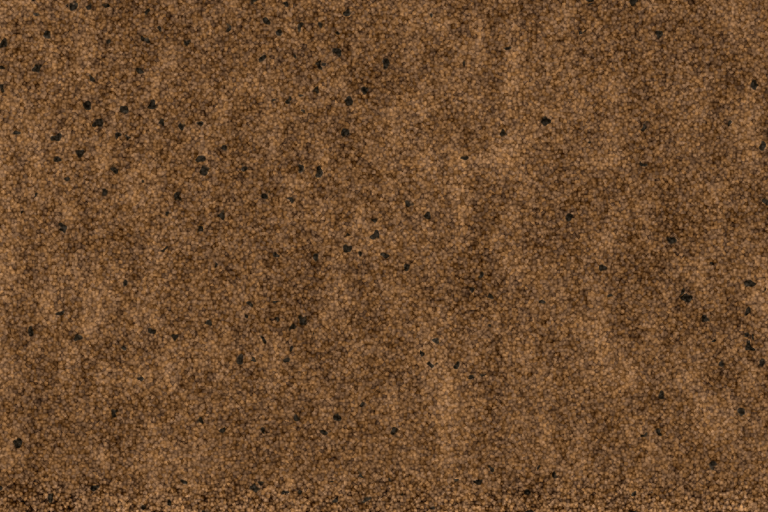
A Shadertoy shader for this texture:

```glsl
// Coarse brown soil: tiny cellular grains with dark gaps between them, faint
// upright bands and pale smudges, and clustered near-black pits.
// Grains and pits share one cellular function; 2x2 samples smooth the edges.

vec2 hash22(vec2 p) {
    vec3 q = fract(p.xyx * vec3(0.1031, 0.1030, 0.0973));
    q += dot(q, q.yzx + 33.33);
    return fract((q.xx + q.yz) * q.zy);
}

float valueNoise(vec2 p) {
    vec2 cell = floor(p), f = fract(p);
    f = f * f * (3.0 - 2.0 * f);
    float low = mix(hash22(cell).x, hash22(cell + vec2(1, 0)).x, f.x);
    float high = mix(hash22(cell + vec2(0, 1)).x, hash22(cell + vec2(1, 1)).x, f.x);
    return mix(low, high, f.y);
}

// x: distance to the nearest seed, yz: two random values of that seed
vec3 nearestSeed(vec2 p) {
    vec2 base = floor(p);
    vec3 nearest = vec3(9.0);
    for (int j = -1; j <= 1; j++) {
        for (int i = -1; i <= 1; i++) {
            vec2 cell = base + vec2(i, j);
            float d = distance(p, cell + hash22(cell));
            if (d < nearest.x) nearest = vec3(d, hash22(cell + 57.0));
        }
    }
    return nearest;
}

vec3 soil(vec2 p) {
    // Broad tone: upright bands, patches and pale smudges
    float bands = valueNoise(p * vec2(17.0, 2.5) + 11.0) - 0.5;
    float patches = valueNoise(p * 7.0 + 31.0) - 0.5;
    float smudges = valueNoise(p * vec2(30.0, 19.0) + 5.0);
    float tone = 0.17 * bands + 0.15 * patches + 0.36 * (smudges * smudges - 0.32);

    // Grains: random brightness, rounded tops and a finer grit
    vec3 grain = nearestSeed(p * 150.0 + 3.0);
    float grit = valueNoise(p * 290.0 + 71.0) - 0.5;
    float relief = 0.72 * (0.46 - grain.x) + 0.56 * (grain.y - 0.5) + 0.62 * grit;
    relief *= 1.0 + 0.45 * smoothstep(0.09, 0.0, p.y);
    tone += relief;

    vec3 color = vec3(0.42, 0.295, 0.183) + tone * vec3(0.34, 0.27, 0.20);
    color += (grain.z - 0.5) * vec3(0.03, 0.0, -0.045);

    // Pits: ragged spots, commoner in some regions and along the lower edge
    vec2 ragged = vec2(valueNoise(p * 110.0), valueNoise(p * 110.0 + 43.0)) - 0.5;
    vec3 pit = nearestSeed((p + 0.011 * ragged) * 30.0 + 19.0);
    float cluster = smoothstep(0.4, 0.85, valueNoise(p * 5.5 + 83.0));
    float chance = 0.06 + 0.3 * cluster + 0.2 * smoothstep(0.08, 0.0, p.y);
    float radius = mix(0.1, 0.25, pit.z);
    float hollow = smoothstep(radius + 0.06, radius - 0.06, pit.x) * step(pit.y, chance);
    vec3 pitColor = vec3(0.10, 0.09, 0.07) + 0.12 * relief;
    return max(mix(color, pitColor, 0.85 * hollow), vec3(0.04, 0.035, 0.025));
}

void mainImage(out vec4 fragColor, in vec2 fragCoord) {
    vec3 sum = vec3(0.0);
    for (int k = 0; k < 4; k++) {
        vec2 offset = vec2(k % 2, k / 2) * 0.5 - 0.25;
        sum += soil((fragCoord + offset) / iResolution.y);
    }
    fragColor = vec4(sum / 4.0, 1.0);
}
```
